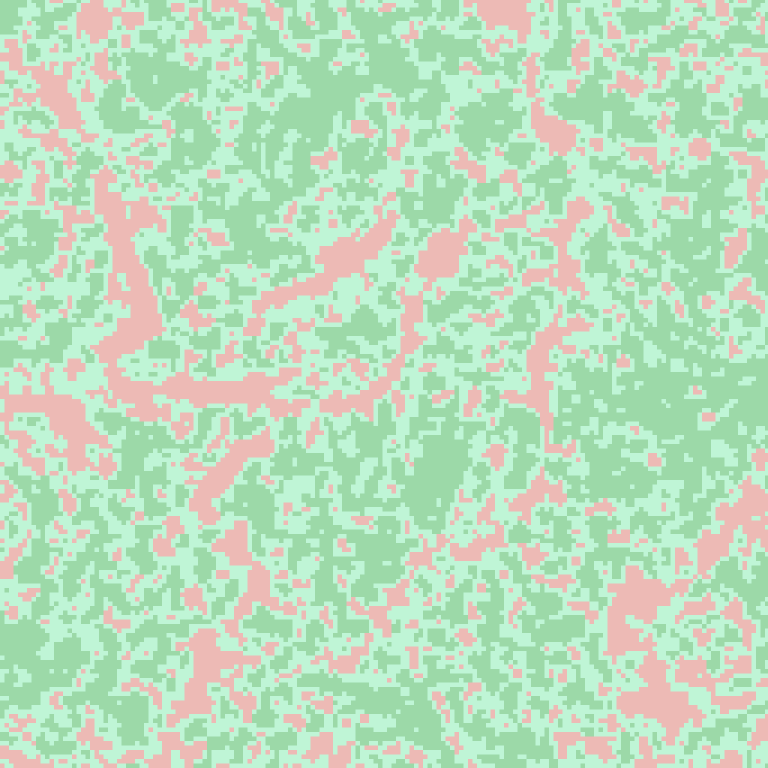
A WebGL 2 fragment shader for this texture:

```glsl
#version 300 es
precision highp float;
// Three-tone blocky camouflage: branching pink veins over a speckled mint and green ground.

#define CELLS 170.667
#define VEIN_FREQ vec2(3.3, 2.5)
#define VEIN_SKEW 0.35
#define VEIN_EDGE vec2(0.13, 0.55)
#define VEIN_FRAY 0.25
#define GRAIN_FREQ 37.0
#define PINK_LEVEL -0.95
#define MINT_LEVEL 0.3
#define PINK vec3(0.93, 0.73, 0.71)
#define MINT vec3(0.75, 0.96, 0.84)
#define GREEN vec3(0.61, 0.85, 0.66)

uniform vec2 u_resolution;
out vec4 fragColor;

// Unit gradient with a hashed direction for each lattice point.
vec2 gradient(ivec2 lattice, uint seed) {
    uvec2 u = uvec2(lattice + 4096);
    uint h = u.x * 1597u + u.y * 51749u + seed * 7919u;
    h = (h ^ (h >> 15)) * 73939u;
    h = (h ^ (h >> 13)) * 83777u;
    h ^= h >> 16;
    float angle = float(h & 65535u) / 65536.0 * 6.28319;
    return vec2(cos(angle), sin(angle));
}

// Gradient noise scaled to roughly unit deviation.
float noise(vec2 p, uint seed) {
    ivec2 i = ivec2(floor(p));
    vec2 f = fract(p);
    vec2 s = f * f * f * (f * (f * 6.0 - 15.0) + 10.0);
    float a = dot(gradient(i, seed), f);
    float b = dot(gradient(i + ivec2(1, 0), seed), f - vec2(1, 0));
    float c = dot(gradient(i + ivec2(0, 1), seed), f - vec2(0, 1));
    float d = dot(gradient(i + ivec2(1, 1), seed), f - vec2(1, 1));
    return mix(mix(a, b, s.x), mix(c, d, s.x), s.y) / 0.22;
}

// Turn the domain so that the octaves do not share lattice lines.
vec2 turn(vec2 p, float angle) {
    float c = cos(angle), s = sin(angle);
    return mat2(c, s, -s, c) * p;
}

// Fine height: creased loops plus two octaves of speckle.
float grain(vec2 p) {
    float crease = (abs(noise(turn(p, 0.6) * GRAIN_FREQ * 0.27, 11u)) - 0.8) / 0.6;
    float speckle = noise(turn(p, 0.3) * GRAIN_FREQ, 12u);
    float dust = noise(turn(p, 1.1) * GRAIN_FREQ * 2.0, 13u);
    return (0.65 * crease + speckle + 0.55 * dust) / 1.31;
}

// Colour of the cell whose centre is p.
vec3 cellColour(vec2 p) {
    // Veins follow the zero lines of a skewed, warped coarse noise.
    vec2 warp = vec2(noise(p * 7.0, 1u), noise(p * 7.0 + 3.7, 2u));
    vec2 q = p + 0.018 * warp;
    q.x -= VEIN_SKEW * q.y;
    float coarse = abs(noise(q * VEIN_FREQ + 5.3, 3u));
    float fray = abs(noise(turn(p, 0.4) * 8.5, 4u));
    float ground = smoothstep(VEIN_EDGE.x, VEIN_EDGE.y, coarse + VEIN_FRAY * fray);

    // Grain fades out inside the veins and grows darker away from them.
    float height = mix(-1.5, grain(p) + 0.4 * (coarse - 0.8), ground);
    if (height < PINK_LEVEL) return PINK;
    return height < MINT_LEVEL ? MINT : GREEN;
}

void main() {
    vec2 grid = gl_FragCoord.xy / u_resolution.y * CELLS - 0.5;
    vec2 cell = floor(grid);

    // Blend neighbouring cells over one pixel at their shared edge.
    float pixel = CELLS / u_resolution.y;
    vec2 t = clamp((fract(grid) - 0.5) / pixel + 0.5, 0.0, 1.0);
    vec3 colour = vec3(0);
    for (int j = 0; j < 2; j++) {
        for (int i = 0; i < 2; i++) {
            vec2 side = vec2(i, j);
            vec2 weight = mix(1.0 - t, t, side);
            if (weight.x * weight.y > 0.0)
                colour += weight.x * weight.y * cellColour((cell + side + 0.5) / CELLS);
        }
    }
    fragColor = vec4(colour, 1.0);
}
```
